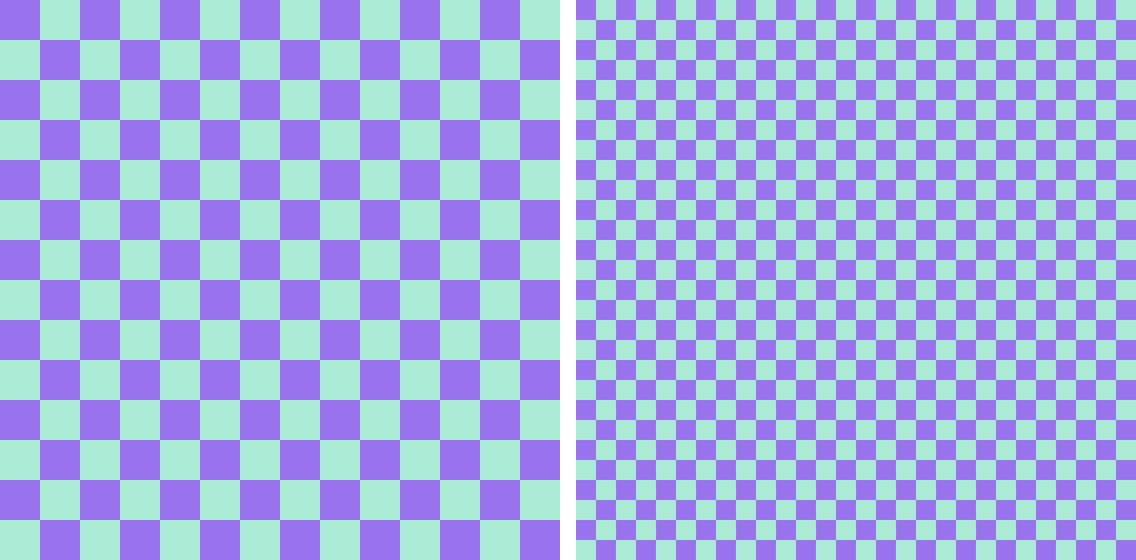
Left: one tile. Right: repeated 2 by 2.
Write a Shadertoy shader that draws this pattern.

```glsl
// Flat two-colour checkerboard of mint and violet squares, tiling seamlessly.

const float PAIRS  = 7.0;                     // mint + violet pairs per side (14 squares)
const vec3  MINT   = vec3(0.67, 0.92, 0.84);
const vec3  VIOLET = vec3(0.60, 0.45, 0.93);

// Signed distance to the nearest square edge on each axis, in canvas units;
// positive in even columns or rows, negative in odd ones.
vec2 edgeDistance(vec2 uv) {
    return (0.25 - abs(fract(uv * PAIRS + 0.25) - 0.5)) / PAIRS;
}

void mainImage(out vec4 fragColor, in vec2 fragCoord) {
    vec2 uv = fragCoord / iResolution.xy;
    vec2 pixel = 1.0 / iResolution.xy;

    // Box-filtered square wave per axis, from -1 to 1 across one pixel
    vec2 wave = clamp(2.0 * edgeDistance(uv) / pixel, -1.0, 1.0);

    // Equal signs give mint, opposite signs give violet
    float mintCoverage = 0.5 + 0.5 * wave.x * wave.y;
    fragColor = vec4(mix(VIOLET, MINT, mintCoverage), 1.0);
}
```
